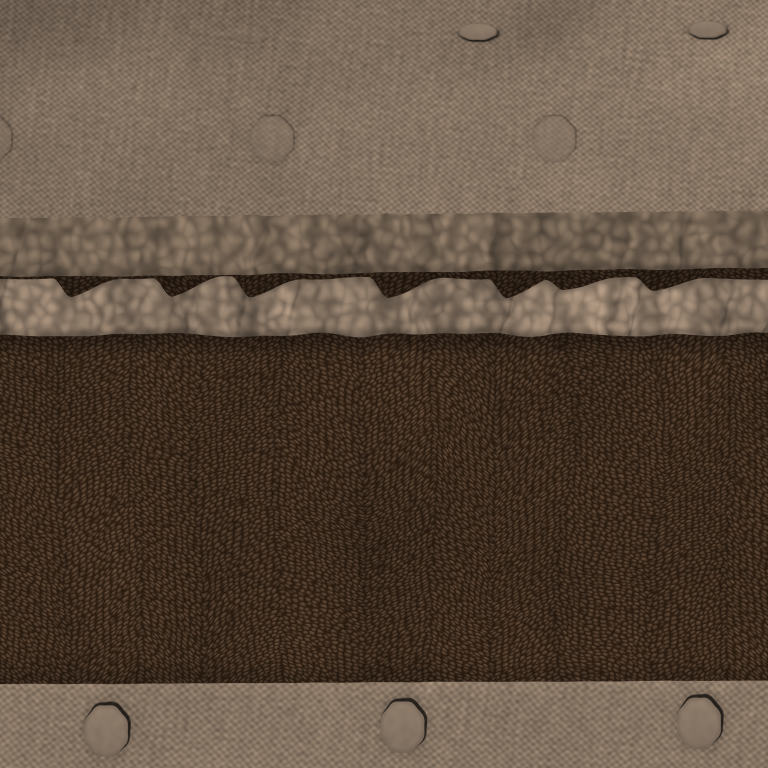
Reproduce this texture procedurally as a Shadertoy shader.

```glsl
// Tufted linen upholstery with a double ruffle above a band of pebbled leather.

vec2 hash2(vec2 p) {
    vec3 q = fract(p.xyx * vec3(0.1031, 0.103, 0.0973));
    q += dot(q, q.yzx + 33.33);
    return fract((q.xx + q.yz) * q.zy);
}

float gradDot(vec2 cell, vec2 f, vec2 corner) {
    return dot(hash2(cell + corner) * 2.0 - 1.0, f - corner);
}

// Gradient noise, roughly -0.7 to 0.7
float noise(vec2 p) {
    vec2 i = floor(p), f = p - i, u = f * f * (3.0 - 2.0 * f);
    return mix(mix(gradDot(i, f, vec2(0, 0)), gradDot(i, f, vec2(1, 0)), u.x),
               mix(gradDot(i, f, vec2(0, 1)), gradDot(i, f, vec2(1, 1)), u.x), u.y);
}

// Distances to the nearest and second nearest cell seeds
vec2 cells(vec2 p) {
    vec2 i = floor(p), near = vec2(8.0);
    for (int y = -1; y <= 1; y++)
    for (int x = -1; x <= 1; x++) {
        vec2 c = i + vec2(x, y);
        float d = length(c + 0.15 + 0.7 * hash2(c) - p);
        near = d < near.x ? vec2(d, near.x) : vec2(near.x, min(near.y, d));
    }
    return near;
}

float above(float edge, float y) {
    float w = 0.7 / iResolution.y;
    return smoothstep(edge - w, edge + w, y);
}

// Woven cloth: crossed threads, short slubs, flecks and soft mottling
vec3 linen(vec2 p, float threads) {
    vec2 q = mat2(0.98, 0.12, -0.12, 0.98) * p + 0.004 * noise(p * 9.0);
    vec2 t = q * threads * 6.2832;
    float weave = sin(t.x) * sin(t.y * 1.15);
    float slub = noise(q * vec2(170.0, 22.0)) + noise(q * vec2(40.0, 190.0) + 7.0);
    float fleck = noise(q * vec2(150.0, 190.0) + 3.0);
    float mottle = noise(p * 5.0) + 0.5 * noise(p * 13.0);
    float tone = 1.0 + 0.11 * weave + 0.1 * slub + 0.15 * fleck + 0.08 * mottle;
    return vec3(0.503, 0.436, 0.372) * tone;
}

// Rounded pebbles, lit from above, in slanted rows that reverse at faint seams
vec3 leather(vec2 p) {
    float x = p.x + 0.05 * noise(p * vec2(5.0, 3.5));
    float zigzag = abs(fract((x - 0.462) / 0.188) - 0.5);
    float slope = 0.09 + 0.08 * noise(p * 4.0 + 3.0);
    vec2 q = vec2(p.x, p.y + zigzag * slope) + 0.009 * noise(p * 13.0);
    vec2 g = q * vec2(118.0, 198.0);
    vec2 c = cells(g);
    float pebble = smoothstep(0.0, 0.65, c.y - c.x);
    float glint = smoothstep(0.6, 0.05, cells(g - vec2(0.05, 0.22)).x);
    float seam = smoothstep(0.06, 0.0, min(zigzag, 0.5 - zigzag));
    float tone = 1.0 - 0.06 * seam + 0.14 * noise(p * vec2(9.0, 5.0)) + 0.2 * noise(q * 90.0);
    tone *= 1.0 - 0.3 * smoothstep(0.53, 0.565, p.y) - 0.15 * smoothstep(0.15, 0.11, p.y);
    return (vec3(0.16, 0.105, 0.06) + vec3(0.115, 0.098, 0.085) * pebble
            + vec3(0.07, 0.062, 0.055) * glint) * tone;
}

// Gathered cloth with pale pebbly spots and upright creases
vec3 ruffle(vec2 p, vec3 base) {
    vec2 q = p + 0.012 * vec2(noise(p * 40.0), noise(p * 40.0 + 9.0));
    float spots = 1.0 - smoothstep(0.05, 0.7, cells(q * vec2(54.0, 46.0)).x);
    float crease = noise(vec2(q.x * 24.0 + p.y * 5.0, p.y * 4.0));
    float fine = noise(vec2(q.x * 75.0 + p.y * 14.0, p.y * 18.0));
    float line = smoothstep(0.05, 0.0, abs(noise(vec2(q.x * 15.0 - p.y * 4.0, 2.4))));
    float tone = 0.87 + 0.26 * spots + 0.26 * crease + 0.2 * fine - 0.14 * line;
    return base * (tone + 0.16 * noise(p * 95.0));
}

// Faceted disc over an offset shadow
void button(inout vec3 col, vec2 p, vec2 center, vec2 radius, vec2 drop, float strength) {
    vec2 d = (p - center) / radius, s = d - drop;
    float facet = 0.025 * cos(8.0 * atan(d.y, d.x));
    float w = 1.0 / (iResolution.y * radius.y);
    float halo = smoothstep(1.5, 0.9, length(s));
    float shadow = smoothstep(1.05 + w, 1.05 - w, length(s) + facet);
    float disc = smoothstep(1.0 + w, 1.0 - w, length(d) + facet);
    col *= 1.0 - strength * (0.12 * halo + 0.68 * shadow * (1.0 - disc));
    vec3 face = vec3(0.54, 0.47, 0.405) * (0.98 + 0.06 * d.y + 0.07 * noise(p * 90.0));
    face *= 1.0 - 0.1 * smoothstep(0.78, 1.0, length(d));
    col = mix(col, face, disc * min(1.0, strength + 0.2));
}

void mainImage(out vec4 fragColor, in vec2 fragCoord) {
    vec2 p = fragCoord / iResolution.xy;

    // Cushion top: finer threads and broad slanted folds toward the back
    vec3 top = linen(p, mix(105.0, 112.0, p.y));
    float fold = noise(vec2(p.x * 6.0 - p.y * 7.0, p.y * 4.0));
    top *= 1.0 + 0.2 * fold * smoothstep(0.8, 0.98, p.y);
    top *= 1.02 + 0.1 * (p.x - 0.5) - 0.13 * smoothstep(0.85, 1.0, p.y) * (1.0 - p.x);
    for (int i = 0; i < 3; i++) {
        float k = float(i);
        button(top, p, vec2(-0.013 + 0.367 * k, 0.819), vec2(0.028, 0.03), vec2(0.05, 0.03), 0.3);
        button(top, p, vec2(0.323 + 0.299 * k, 0.956 + 0.003 * k), vec2(0.025, 0.011),
               vec2(0.06, -0.2), i == 0 ? 0.12 : 0.9);
    }

    // Lower cushion
    vec3 bottom = linen(p + 3.0, 92.0) * (1.04 + 0.05 * smoothstep(0.09, 0.11, p.y));
    for (int i = 0; i < 3; i++) {
        float k = float(i);
        button(bottom, p, vec2(0.138 + 0.386 * k, 0.048 + 0.005 * k), vec2(0.029, 0.034),
               vec2(0.07, 0.09), 0.9);
    }

    // Leather band
    float hem = 0.109 + 0.005 * p.x + 0.001 * noise(vec2(p.x * 30.0, 1.5));
    vec3 col = mix(bottom, leather(p), above(hem, p.y));

    // Upper ruffle and cushion
    float frill = 0.639 + 0.012 * p.x + 0.003 * noise(vec2(p.x * 22.0, 5.5));
    vec3 upper = ruffle(p + 2.0, vec3(0.465, 0.4, 0.335));
    upper *= 1.0 - 0.2 * smoothstep(0.015, 0.0, p.y - frill);
    col = mix(col, upper, above(frill, p.y));
    col = mix(col, top, above(0.716 + 0.01 * p.x + 0.002 * noise(vec2(p.x * 45.0, 8.5)), p.y));

    // Lower ruffle: each pleat drops, then climbs back in a rounded wave
    float[7] pleats = float[7](0.082, 0.213, 0.315, 0.494, 0.649, 0.722, 0.84);
    float crest = 0.638 + 0.006 * noise(vec2(p.x * 17.0, 2.5)), shade = 0.0;
    for (int i = 0; i < 7; i++) {
        float d = p.x - pleats[i];
        float depth = i < 5 ? 0.027 : 0.018;
        crest -= depth * smoothstep(-0.014, 0.012, d) * (1.0 - smoothstep(0.0, 0.08, d));
        float lean = d - 0.008 + 0.25 * (p.y - 0.6);
        shade += smoothstep(0.02, 0.0, abs(lean)) - 0.7 * smoothstep(0.03, 0.0, abs(lean - 0.04));
    }
    float base = 0.564 + 0.008 * noise(vec2(p.x * 17.0, 3.5));
    vec3 lower = ruffle(p, vec3(0.528, 0.457, 0.39)) * (1.0 - 0.12 * shade);
    lower *= 1.0 - 0.2 * smoothstep(0.012, 0.0, p.y - base) - 0.12 * smoothstep(0.008, 0.0, crest - p.y);
    col = mix(col, lower, above(base, p.y) * (1.0 - above(crest, p.y)));

    fragColor = vec4(clamp(col, 0.0, 1.0), 1.0);
}
```
